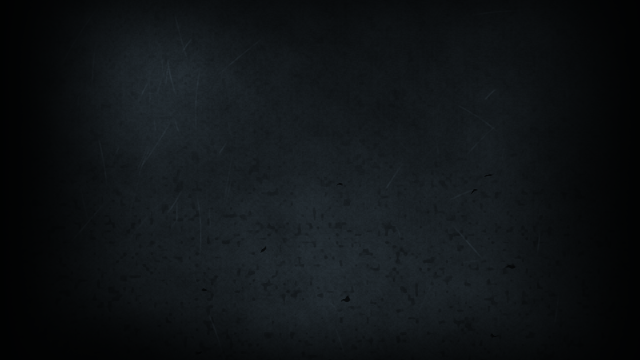
This texture is drawn by a WebGL 1 fragment shader. Its source:

```glsl
precision highp float;
// Dark, worn slate-blue metal: soft pools of light inside an uneven vignette,
// layered with value-noise stains, fine grain, pits, chips and hairline
// scratches drawn as distances to gently bowed segments.

uniform vec2 u_resolution;

#define TINT vec3(0.82, 1.0, 1.13)
#define BLACK_LEVEL vec3(0.005, 0.008, 0.009)
#define BASE_LIGHT 0.078
#define POOL_LIGHT 0.060
#define STAIN_AMOUNT 0.50
#define GRAIN_AMOUNT 0.30
#define PIT_AMOUNT 0.30
#define SCRATCH_LIGHT 0.060
#define SCRATCH_WIDTH 0.0012
#define SCRATCH_COUNT 64
#define CHIP_COUNT 9

float hash(vec2 p) {
  return fract(sin(dot(p, vec2(127.1, 311.7))) * 43758.5453);
}

float valueNoise(vec2 p) {
  vec2 cell = floor(p);
  vec2 f = fract(p);
  f = f * f * (3.0 - 2.0 * f);
  float low = mix(hash(cell), hash(cell + vec2(1.0, 0.0)), f.x);
  float high = mix(hash(cell + vec2(0.0, 1.0)), hash(cell + vec2(1.0)), f.x);
  return mix(low, high, f.y);
}

float fbm(vec2 p) {
  float sum = 0.0;
  float weight = 0.5;
  for (int i = 0; i < 5; i++) {
    sum += weight * valueNoise(p);
    p = mat2(1.6, 1.2, -1.2, 1.6) * p + 7.3;
    weight *= 0.5;
  }
  return sum;
}

float pool(vec2 uv, vec2 center, vec2 radius) {
  vec2 d = (uv - center) / radius;
  return exp(-dot(d, d));
}

// Broad lighting: two bright pools, dark sides, lower left corner and rim
float lighting(vec2 uv) {
  float light = BASE_LIGHT;
  light += POOL_LIGHT * pool(uv, vec2(0.26, 0.76), vec2(0.15, 0.22));
  light += POOL_LIGHT * 0.95 * pool(uv, vec2(0.46, 0.20), vec2(0.23, 0.27));
  light += POOL_LIGHT * 0.40 * pool(uv, vec2(0.60, 0.46), vec2(0.30, 0.30));
  float sides = smoothstep(-0.01, 0.25, uv.x) * smoothstep(1.03, 0.74, uv.x);
  float rim = smoothstep(-0.14, 0.17, uv.y) * smoothstep(1.22, 0.78, uv.y);
  float corner = 1.0 - 0.75 * pool(uv, vec2(0.16, -0.02), vec2(0.20, 0.22));
  return light * sides * rim * corner;
}

// Hairlines: most lean steeply and gather at the upper left, the rest roam
float scratches(vec2 p, float aspect, float pixel) {
  float sum = 0.0;
  for (int i = 0; i < SCRATCH_COUNT; i++) {
    float id = float(i);
    vec2 spot = vec2(hash(vec2(id, 1.3)), hash(vec2(id, 2.7)));
    float pick = hash(vec2(id, 3.1));
    float gathered = step(pick, 0.5);
    vec2 center = mix(spot, vec2(0.12, 0.35) + spot * vec2(0.25, 0.55), gathered);
    center.x *= aspect;
    float turn = hash(vec2(id, 4.9));
    float angle = mix(turn * 3.14, 0.75 + turn * 1.15, gathered);
    vec2 along = vec2(cos(angle), sin(angle));
    float reach = mix(0.02, 0.12, pow(hash(vec2(id, 5.3)), 2.0));
    vec2 q = p - center;
    float s = dot(q, along) / reach;
    float bow = (hash(vec2(id, 6.1)) - 0.5) * 0.18 * reach;
    float d = abs(dot(q, vec2(-along.y, along.x)) - bow * s * s);
    float line = 1.0 - smoothstep(SCRATCH_WIDTH * 0.3, SCRATCH_WIDTH + pixel, d);
    float fade = smoothstep(1.0, 0.4, abs(s));
    sum += line * fade * mix(0.15, 0.8, hash(vec2(id, 7.7)));
  }
  return sum * (0.35 + 0.9 * valueNoise(p * 70.0));
}

// Sparse ragged black flakes
float chips(vec2 p, float aspect) {
  float mask = 0.0;
  vec2 ragged = vec2(valueNoise(p * 85.0), valueNoise(p * 85.0 + 31.0)) - 0.5;
  for (int i = 0; i < CHIP_COUNT; i++) {
    float id = float(i) + 80.0;
    vec2 center = vec2(0.28 + 0.55 * hash(vec2(id, 1.9)), hash(vec2(id, 8.2)));
    vec2 q = p - center * vec2(aspect, 1.0) + ragged * 0.016;
    q.y -= q.x * 0.4;
    float size = mix(0.004, 0.009, hash(vec2(id, 9.4)));
    float d = length(q * vec2(0.65, 1.3));
    mask = max(mask, 1.0 - smoothstep(size * 0.5, size + 0.002, d));
  }
  return mask;
}

void main() {
  vec2 uv = gl_FragCoord.xy / u_resolution;
  float aspect = u_resolution.x / u_resolution.y;
  vec2 p = vec2(uv.x * aspect, uv.y);
  float light = lighting(uv);

  // Cloudy stains and fine grain
  float stain = fbm(p * 4.5) + 0.5 * fbm(p * 19.0 + 13.0) - 0.73;
  float grain = 0.6 * valueNoise(p * 270.0) + 0.4 * valueNoise(p * 120.0) - 0.5;
  float tone = light * (1.0 + STAIN_AMOUNT * stain + GRAIN_AMOUNT * grain);

  // Pitting is densest in the lower half
  float pits = smoothstep(0.60, 0.80, 0.65 * valueNoise(p * 95.0) + 0.35 * fbm(p * 30.0));
  tone *= 1.0 - PIT_AMOUNT * pits * mix(1.0, 0.4, smoothstep(0.3, 0.65, uv.y));

  float lit = smoothstep(0.0, 0.11, light);
  tone += SCRATCH_LIGHT * lit * scratches(p, aspect, 1.0 / u_resolution.y);
  tone *= 1.0 - 0.75 * chips(p, aspect);
  gl_FragColor = vec4(BLACK_LEVEL + TINT * max(tone, 0.0), 1.0);
}
```
